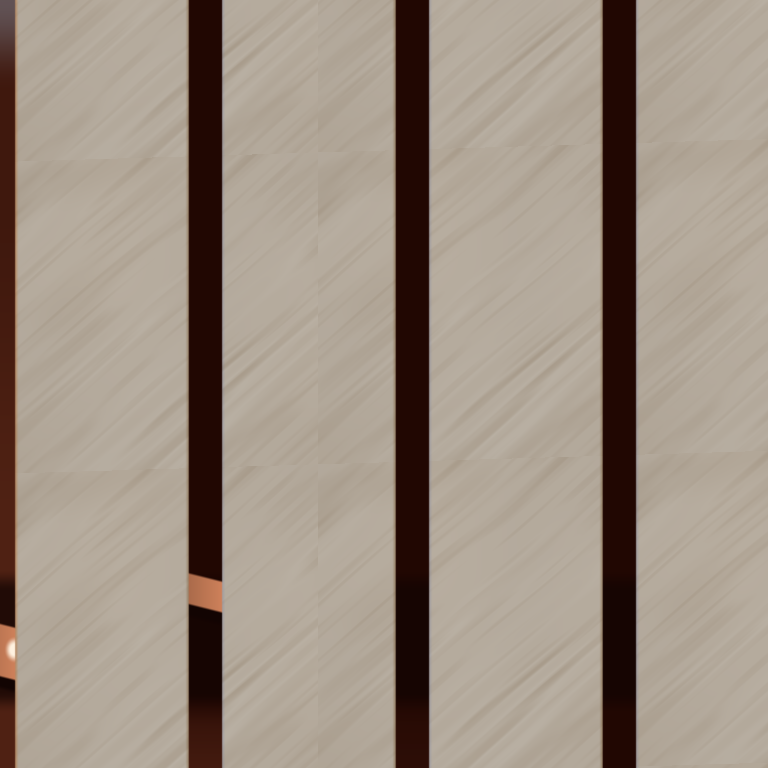
A Shadertoy shader for this pattern:

```glsl
// Pale wood slats standing upright before a dark, warm interior.
// Slats come from a repeated distance to the gap centres; the diagonal grain is
// stretched value noise in square veneer tiles, with lit ledges behind the gaps.

const float PITCH       = 0.2695;               // distance between gap centres
const float GAP_START   = -0.002;               // centre of the first gap
const float GAP_HALF    = 0.0217;
const float TILE        = 0.406;                // veneer tile size
const vec2  TILE_ORIGIN = vec2(0.008, 0.383);
const float SEAM_SLOPE  = 0.030;
const float GRAIN_ANGLE = 0.70;
const float EDGE_SOFT   = 0.0013;

const vec3 WOOD       = vec3(0.712, 0.672, 0.618);
const vec3 WOOD_LIGHT = vec3(0.755, 0.725, 0.680);
const vec3 WOOD_TAN   = vec3(0.590, 0.525, 0.445);
const vec3 GAP_DARK   = vec3(0.130, 0.027, 0.008);
const vec3 GAP_SHADE  = vec3(0.070, 0.015, 0.008);
const vec3 GAP_WARM   = vec3(0.310, 0.130, 0.075);
const vec3 GAP_HAZE   = vec3(0.380, 0.320, 0.330);
const vec3 LEDGE      = vec3(0.800, 0.500, 0.350);
const vec3 LAMP       = vec3(1.000, 0.950, 0.880);

float hash(vec2 p) {
    vec3 q = fract(p.xyx * vec3(0.1031, 0.1030, 0.0973));
    q += dot(q, q.yzx + 33.33);
    return fract((q.x + q.y) * q.z);
}

float noise(vec2 p) {
    vec2 i = floor(p), f = fract(p);
    f = f * f * (3.0 - 2.0 * f);
    return mix(mix(hash(i), hash(i + vec2(1, 0)), f.x),
               mix(hash(i + vec2(0, 1)), hash(i + vec2(1, 1)), f.x), f.y);
}

// Soft band: 1 where |d| < halfWidth
float band(float d, float halfWidth, float soft) {
    return 1.0 - smoothstep(-soft, soft, abs(d) - halfWidth);
}

vec3 woodColor(vec2 p) {
    vec2 uv = (p - TILE_ORIGIN) / TILE;
    uv.y -= SEAM_SLOPE * p.x / TILE;
    vec2 tile = fract(uv);

    // Grain coordinates: x along the fibres, y across them
    float c = cos(GRAIN_ANGLE), s = sin(GRAIN_ANGLE);
    vec2 g = vec2(c * tile.x + s * tile.y, c * tile.y - s * tile.x) + 7.0;
    g.y += 0.025 * (noise(g * 2.5) - 0.5);

    float broad  = noise(g * vec2(1.6, 11.0));
    float streak = noise(g * vec2(2.4, 34.0) + 19.0);
    float fine   = noise(g * vec2(4.0, 72.0) + 41.0);
    float cloud  = noise(tile * 3.0 + 5.0);

    vec3 col = mix(WOOD, WOOD_LIGHT, 0.75 * smoothstep(0.5, 0.95, 0.5 * broad + 0.5 * streak));
    float veins = smoothstep(0.55, 0.95, streak) * (0.35 + 0.65 * broad);
    col = mix(col, WOOD_TAN, 0.40 * veins + 0.18 * smoothstep(0.55, 1.0, fine));

    // Tan stain gathers at the foot of each tile, with patches along its top
    float foot = 1.0 - smoothstep(0.0, 0.32, tile.y);
    float head = smoothstep(0.82, 1.0, tile.y) * smoothstep(0.45, 0.75, broad);
    col = mix(col, WOOD_TAN, 0.24 * foot * cloud + 0.26 * head);
    col *= 1.0 + 0.025 * (cloud - 0.5);
    return col * (1.0 - 0.012 * (1.0 - smoothstep(0.0, 0.4, tile.x)));
}

vec3 gapColor(vec2 p, float index, float x, float soft) {
    float first  = 1.0 - step(0.5, index);
    float nearby = 1.0 - step(1.5, index);

    // Interior light above and below a band of shadow
    vec3 col = mix(GAP_DARK, GAP_WARM, first * mix(1.0, 0.65, smoothstep(0.3, 0.75, p.y)));
    col = mix(col, GAP_HAZE, first * smoothstep(0.88, 1.0, p.y));
    float low = 1.0 - smoothstep(0.05, 0.10, p.y);
    float shadow = band(p.y - 0.165, 0.080, 0.015);
    col = mix(col, GAP_SHADE, 0.75 * shadow);
    float bounce = mix(0.25, 0.75, nearby) * low * (1.0 - step(2.5, index));
    col = mix(col, GAP_WARM, bounce * (1.0 - 6.0 * max(p.y, 0.0)));

    // Lit ledge, higher and thinner in the second gap
    float level = mix(0.154, 0.228, index) - 0.25 * x;
    float thick = mix(0.034, 0.020, index);
    float below = band(p.y - level + thick + 0.006, 0.009, 0.004);
    col = mix(col, GAP_SHADE, nearby * below);
    float lit = nearby * band(p.y - level, thick, max(soft, 0.002));
    col = mix(col, LEDGE * (0.92 + 4.0 * x), lit);

    // Small lamp beside the first slat
    float lamp = length((p - vec2(0.019, 0.154)) * vec2(1.3, 1.0));
    return mix(col, LAMP, first * (1.0 - smoothstep(0.006, 0.018, lamp)));
}

void mainImage(out vec4 fragColor, in vec2 fragCoord) {
    vec2 p = fragCoord / iResolution.y;
    float soft = max(EDGE_SOFT, 0.75 / iResolution.y);

    // Signed position within the nearest gap
    float index = floor((p.x - GAP_START) / PITCH + 0.5);
    float x = p.x - GAP_START - index * PITCH;
    float edge = abs(x) - GAP_HALF;

    // Slat edges: cool on the left side of a slat, brown on the right
    vec3 wood = woodColor(p);
    float rim = 1.0 - smoothstep(0.0, 0.005, edge);
    vec3 rimTint = x > 0.0 ? vec3(0.90, 0.93, 1.02) : vec3(0.86, 0.79, 0.70);
    if (index < 0.5) rimTint = vec3(1.02, 0.84, 0.68);
    wood *= mix(vec3(1.0), rimTint, rim);

    vec3 gap = gapColor(p, index, x, soft);
    fragColor = vec4(mix(gap, wood, smoothstep(-soft, soft, edge)), 1.0);
}
```
